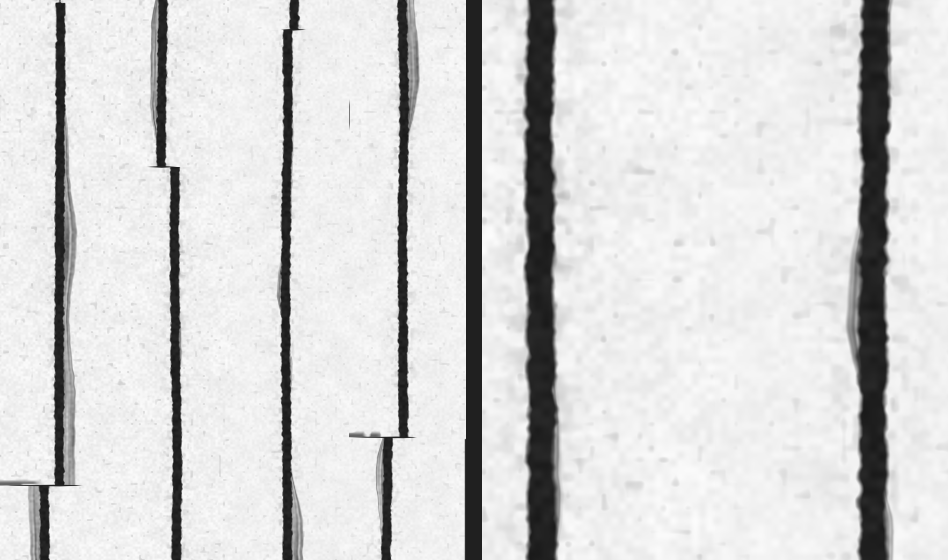
Left: the whole. Right: its middle third, enlarged.
Write a WebGL 2 fragment shader that draws this pattern.

```glsl
#version 300 es
precision highp float;

uniform vec2 u_resolution;
out vec4 fragColor;

float hash(vec2 p) {
  vec3 q = fract(p.xyx * 0.1031);
  q += dot(q, q.yzx + 33.33);
  return fract((q.x + q.y) * q.z);
}

float noise(vec2 p) {
  vec2 cell = floor(p), f = fract(p);
  f = f * f * (3.0 - 2.0 * f);
  return mix(mix(hash(cell), hash(cell + vec2(1, 0)), f.x),
             mix(hash(cell + vec2(0, 1)), hash(cell + vec2(1, 1)), f.x), f.y);
}

// Soft coverage of a shape from its signed distance, negative inside
float cover(float dist, float blur) {
  return 1.0 - smoothstep(-blur, blur, dist);
}

float paperTone(vec2 p, float grain) {
  float tone = 0.946 + 0.03 * (noise(p * 42.0) - 0.5);
  tone += grain * 0.06 * (noise(p * 230.0 + 7.0) - 0.5);
  return tone - grain * 0.1 * smoothstep(0.8, 1.0, noise(p * 140.0 + 31.0));
}

void main() {
  vec2 p = gl_FragCoord.xy / u_resolution.y;
  float width = u_resolution.x / u_resolution.y;
  float pitch = width / 4.0;
  float blur = max(0.0016, 0.75 / u_resolution.y);

  // Four columns, each broken by a seam where the stroke jumps sideways
  int column = int(clamp(floor(p.x / pitch), 0.0, 3.0));
  float id = float(column);
  float seam = vec4(0.133, 0.702, 0.947, 0.219)[column];
  float upper = vec4(0.107, 0.081, 0.108, 0.096)[column];
  float lower = vec4(0.079, 0.106, 0.096, 0.068)[column];
  float above = smoothstep(-0.0008, 0.0008, p.y - seam);
  float localX = p.x - id * pitch;
  float wander = 0.005 * (noise(vec2(p.y * 5.0, id * 17.0 + 3.0)) - 0.5);
  float across = localX - (p.y > seam ? upper : lower) - wander;

  float tone = paperTone(p, column < 2 ? 1.0 : 0.7);

  // Pale spatter around the stroke
  float halo = exp(-abs(across) * 75.0);
  tone -= 0.22 * halo * smoothstep(0.4, 0.9, noise(p * 170.0));

  // Grey striped ribbon that swells out on one side of the stroke
  float turn = vec4(0.133, 0.702, 0.246, 0.219)[column];
  float side = p.y > turn ? vec4(1, -1, -1, 1)[column] : vec4(-1, -1, 1, -1)[column];
  float swell = noise(vec2(p.y * 7.0 + id * 5.3, id * 9.0 + 2.0));
  float reach = side * mix(-0.012, 0.031, swell);
  reach += 0.002 * sign(reach) * (noise(vec2(p.y * 70.0, id + 60.0)) - 0.5);
  float t = across / (abs(reach) + 0.0001) * sign(reach);
  float ribbon = cover(abs(across) - abs(reach), blur) * step(0.0, t);
  float fibre = noise(vec2(t * 8.0, p.y * 9.0 + id * 20.0));
  float ribbonTone = mix(0.34, 0.76, fibre) + 0.12 * (noise(p * 200.0) - 0.5);
  tone = mix(tone, ribbonTone, ribbon * 0.92);

  // Black stroke with a fuzzy, crumbly edge
  float rough = noise(vec2(p.y * 125.0, sign(across) * 4.0 + id * 11.0)) - 0.5;
  rough += 0.6 * (noise(p * 260.0) - 0.5);
  float stroke = cover(abs(across) - 0.0081 - 0.0026 * rough, blur * 1.2);
  stroke *= column == 0 ? cover(p.y - 0.995 - 0.003 * rough, blur) : 1.0;
  tone = mix(tone, 0.1 + 0.06 * noise(p * 190.0), stroke);

  // Thin tapering hairline along the seam
  float offset = localX - upper;
  float leftEnd = vec4(0.11, 0.029, 0.024, 0.1)[column];
  float rightEnd = vec4(0.043, 0.03, 0.024, 0.026)[column];
  float along = offset < 0.0 ? -offset / leftEnd : offset / rightEnd;
  float hairWidth = 0.0016 * (1.0 - along);
  float hair = cover(abs(p.y - seam) - hairWidth, 0.0012) * step(along, 1.0);
  tone = mix(tone, 0.14, hair * smoothstep(0.0, 0.35, 1.0 - along));

  // Smudges resting on the long seams
  float smudge = above * (1.0 - smoothstep(0.003, 0.013, p.y - seam));
  smudge *= 1.0 - smoothstep(-0.05, -0.025, offset);
  smudge *= smoothstep(0.35, 0.65, noise(p * vec2(70.0, 130.0))) * step(0.06, leftEnd);
  tone = mix(tone, 0.25, smudge * 0.8);

  // Cut slivers at the column edge and the right border
  float tick = cover(abs(p.x - 3.0 * pitch) - 0.0004, 0.001);
  tone = mix(tone, 0.35, tick * cover(abs(p.y - 0.795) - 0.022, 0.008));
  float sliver = cover(width - p.x - 0.002, blur) * cover(p.y - 0.216, blur);
  tone = mix(tone, 0.13, sliver);

  fragColor = vec4(vec3(clamp(tone, 0.0, 1.0)), 1.0);
}
```
